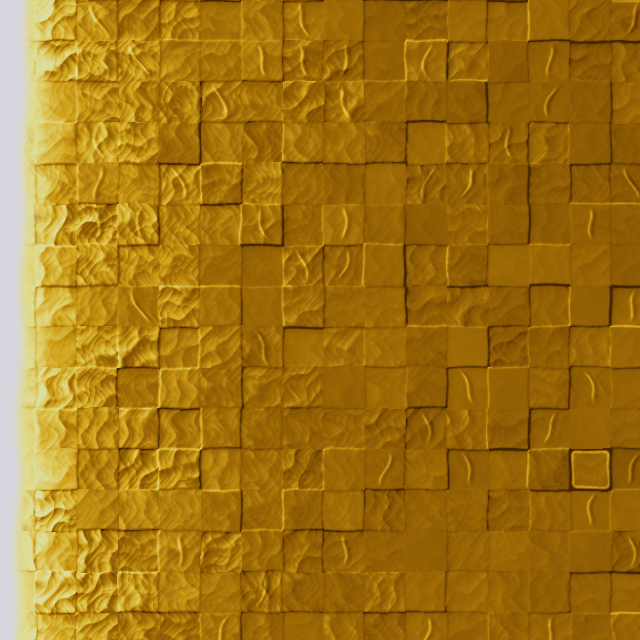
Give the GLSL for this texture, as a three.js fragment shader.

```glsl
// Wall of crumpled gold-leaf tiles, lit from a pale glowing left edge.
varying vec2 vUv;

float hash(vec2 p) {
  return fract(sin(dot(p, vec2(127.1, 311.7))) * 43758.5);
}

vec2 hash2(vec2 p) {
  return vec2(hash(p), hash(p + 57.3));
}

// Cellular noise: softened offset from the nearest seed, used as a foil slope.
vec2 facetSlope(vec2 p) {
  vec2 cell = floor(p);
  vec2 sum = vec2(0.0);
  float total = 0.0001;
  for (int j = -1; j <= 1; j++) {
    for (int i = -1; i <= 1; i++) {
      vec2 c = cell + vec2(float(i), float(j));
      vec2 away = p - c - hash2(c);
      float weight = exp(-14.0 * dot(away, away));
      sum += away * weight;
      total += weight;
    }
  }
  return sum / total;
}

// How far a tile stands out of the wall.
float lift(vec2 id) {
  return hash(id * 1.7 + 9.2);
}

// Tone ramp from deep shadow (0) to cream (5).
vec3 goldRamp(float t) {
  vec3 c = mix(vec3(0.27, 0.15, 0.0), vec3(0.51, 0.32, 0.01), clamp(t, 0.0, 1.0));
  c = mix(c, vec3(0.62, 0.42, 0.02), clamp(t - 1.0, 0.0, 1.0));
  c = mix(c, vec3(0.81, 0.63, 0.10), clamp(t - 2.0, 0.0, 1.0));
  c = mix(c, vec3(0.87, 0.79, 0.37), clamp(t - 3.0, 0.0, 1.0));
  return mix(c, vec3(0.86, 0.87, 0.64), clamp(t - 4.0, 0.0, 1.0));
}

void main() {
  // Tile grid with slightly uneven joints
  vec2 grid = (vUv - vec2(0.056, 0.043)) / vec2(0.0642, 0.0638);
  grid += 0.012 * sin(grid.yx * vec2(5.3, 4.7) + grid * 1.9);
  vec2 joint = floor(grid + 0.5);
  vec2 jitter = vec2(hash(vec2(joint.x, floor(grid.y))), hash(vec2(floor(grid.x), joint.y) + 31.0));
  vec2 side = grid - joint - 0.06 * (jitter - 0.5);
  vec2 id = joint + step(0.0, side) - 1.0;
  vec2 local = grid - id;

  // Light falls off to the right, and each tile has its own tone
  float x = max(vUv.x - 0.06, 0.0);
  float tone = 1.42 + 1.55 * exp(-3.0 * x) + 1.4 * exp(-30.0 * x);
  tone += 0.6 * (hash(id + 3.7) - 0.5);
  tone += 0.35 * dot(hash2(id + 12.0) - 0.5, local - 0.5);

  // Crumpled foil: large folds turned per tile, plus fine wrinkles
  vec2 toLight = vec2(0.9, -0.45);
  float relief = 0.28 + 1.15 * exp(-2.7 * x);
  float rough = relief * (0.3 + 1.1 * hash(id + 71.0));
  float angle = 6.283 * hash(id + 5.5);
  mat2 turn = mat2(cos(angle), sin(angle), -sin(angle), cos(angle));
  vec2 stretch = vec2(1.5, 3.1);
  vec2 warped = local + 0.07 * sin(local.yx * 9.0 + angle);
  vec2 fold = (facetSlope(turn * warped * stretch + 40.0 * hash2(id)) * stretch) * turn;
  vec2 wrinkle = facetSlope(grid * vec2(6.5, 5.0) + 0.8 * sin(grid.yx * 7.0));
  tone += rough * (0.62 * dot(fold, toLight) + 0.75 * dot(wrinkle, toLight));

  // A few tiles carry one sharp crease
  float crease = local.x - 0.5 - 0.5 * (hash(id + 8.0) - 0.5) * (local.y * 2.0 - 1.0)
               + 0.07 * sin(local.y * 6.0 + angle);
  float creased = step(0.84, hash(id + 23.0)) * smoothstep(0.05, 0.3, local.y)
                * smoothstep(0.98, 0.75, local.y);
  tone += creased * (1.3 * exp(-crease * crease / 0.0015)
                   - 0.7 * exp(-pow(crease - 0.08, 2.0) / 0.003));

  // Joints: raised edges catch light, sunken ones lie in shadow
  vec2 rise = vec2(lift(vec2(joint.x, id.y)) - lift(vec2(joint.x - 1.0, id.y)),
                   lift(vec2(id.x, joint.y - 1.0)) - lift(vec2(id.x, joint.y)));
  vec2 thin = exp(-side * side / 0.0011);
  vec2 inner = side * vec2(1.0, -1.0);
  vec2 shadow = smoothstep(-0.02, 0.03, inner) * exp(-max(inner, 0.0) / 0.08);
  tone += dot(thin, 1.9 * rise - 0.3);
  tone += dot(shadow, min(rise, 0.0)) * 1.1;

  // One loose tile with rounded corners
  float loose = 1.0 - step(0.5, distance(id, vec2(13.0, 3.0)));
  float rim = length(max(abs(local - 0.5) - 0.33, 0.0)) - 0.13;
  tone += loose * (0.35 + 1.2 * exp(-pow(rim + 0.03, 2.0) / 0.001)
                 - 1.9 * smoothstep(-0.01, 0.04, rim));

  // Glow bleeding over the left edge into pale silver
  float edge = 0.026 + 0.018 * vUv.y + 0.003 * sin(vUv.y * 31.0);
  vec3 color = goldRamp(tone);
  color = mix(vec3(0.88, 0.86, 0.55), color, smoothstep(edge - 0.005, edge + 0.04, vUv.x));
  color = mix(vec3(0.84, 0.84, 0.87), color, smoothstep(edge - 0.014, edge + 0.012, vUv.x));
  gl_FragColor = vec4(color, 1.0);
}
```
